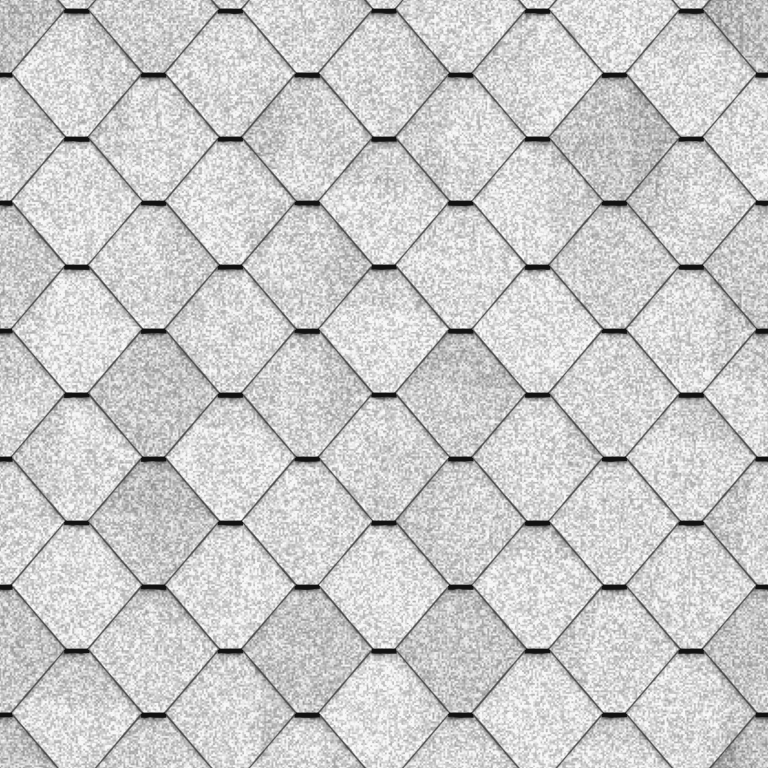
A three.js fragment shader for this texture:

```glsl
// Pale grey granulated roof shingles: staggered flat-topped hexagons with dark drop shadows.
#define REPEATS vec2(5.0, 6.0)
#define ROW_SHIFT 0.43
#define SLANT_NORMAL vec2(0.761, 0.649)
#define SLANT_RADIUS 0.065
#define BAR_HALF_WIDTH 0.0165
#define BAR_HEIGHT 0.0058
#define LINE_HALF_WIDTH 0.0009
#define SOFT 0.0011
#define GRAIN_CELLS 420.0
#define GRAIN_AMOUNT 0.36
#define LINE_COLOR vec3(0.27)
#define BAR_COLOR vec3(0.07)

varying vec2 vUv;

float hash(vec2 p) {
  vec3 a = fract(vec3(p.xyx) * 0.1031);
  a += dot(a, a.yzx + 33.33);
  return fract((a.x + a.y) * a.z);
}

// Value noise that wraps after a whole number of cells.
float noise(vec2 uv, float cells) {
  vec2 p = uv * cells;
  vec2 i = floor(p);
  vec2 f = fract(p);
  f = f * f * (3.0 - 2.0 * f);
  vec2 a = mod(i, cells);
  vec2 b = mod(i + 1.0, cells);
  return mix(mix(hash(a), hash(vec2(b.x, a.y)), f.x),
             mix(hash(vec2(a.x, b.y)), hash(b), f.x), f.y);
}

// Signed distances to the slanted sides (x) and the flat ends (y).
vec2 shingleEdges(vec2 q) {
  return vec2(dot(abs(q), SLANT_NORMAL) - SLANT_RADIUS,
              abs(q.y) - 0.5 / REPEATS.y);
}

void main() {
  vec2 uv = fract(vUv);

  // Nearest shingle among the two interleaved lattices
  vec2 p = uv * REPEATS - vec2(0.5, ROW_SHIFT);
  vec2 cellA = floor(p + 0.5);
  vec2 cellB = floor(p) + 0.5;
  vec2 qA = (p - cellA) / REPEATS;
  vec2 qB = (p - cellB) / REPEATS;
  vec2 edgeA = shingleEdges(qA);
  vec2 edgeB = shingleEdges(qB);
  bool useA = max(edgeA.x, edgeA.y) < max(edgeB.x, edgeB.y);
  vec2 q = useA ? qA : qB;
  vec2 edge = useA ? edgeA : edgeB;
  vec2 id = mod(useA ? cellA : cellB, REPEATS) * 2.0 + 7.0;

  // Tone of each shingle
  float pick = hash(id * 3.7 + 11.0);
  float tone = (useA ? 0.875 : 0.855) - (useA ? 0.06 : 0.10) * pick * pick;

  // Darker granule patch on one side of some shingles
  float turn = hash(id + 41.3);
  vec2 axis = turn < 0.35 ? vec2(1.0, 0.08) : turn < 0.6 ? vec2(-1.0, 0.1) : vec2(0.06, 1.0);
  float wobble = 0.012 * (noise(uv, 40.0) - 0.5);
  float along = dot(q, axis) - mix(0.008, 0.05, hash(id + 73.9)) + wobble;
  float patchTone = smoothstep(-0.004, 0.004, along) * step(0.35, hash(id + 19.1));
  tone -= 0.055 * patchTone * (0.6 + 0.6 * noise(uv, 30.0));

  // Mottling and fine granules
  tone += 0.04 * (noise(uv, 26.0) - 0.5);
  float grain = noise(uv, GRAIN_CELLS) - 0.5;
  float coarse = noise(uv + 0.37, 230.0) - 0.5;
  tone += GRAIN_AMOUNT * grain + 0.09 * coarse;

  // Soft shadow from the course above, deeper on the right
  float upper = smoothstep(-0.002, 0.004, q.y);
  float ragged = 0.7 + 0.9 * noise(uv + 0.61, 190.0);
  float side = mix(0.22, 0.42, smoothstep(-0.01, 0.01, q.x));
  float sideShade = side * exp(min(edge.x, 0.0) / 0.0026);
  float below = max(-edge.y - BAR_HEIGHT, 0.0);
  float barReach = 1.0 - smoothstep(0.011, 0.025, abs(q.x));
  float barShade = 0.5 * barReach * exp(-below / 0.0035);
  tone *= 1.0 - clamp(upper * ragged * max(sideShade, barShade), 0.0, 0.8);
  vec3 color = vec3(clamp(tone, 0.0, 0.97));

  // Slightly uneven cut line along the slanted sides
  float lineWidth = LINE_HALF_WIDTH * (0.7 + 0.6 * noise(uv + 0.23, 70.0));
  float cut = 1.0 - smoothstep(lineWidth - SOFT, lineWidth + SOFT, abs(edge.x));
  color = mix(color, LINE_COLOR, cut * 0.9);

  // Black gap under each flat tip
  float gapDepth = BAR_HEIGHT + 0.0016 * (noise(uv + 0.47, 120.0) - 0.5);
  float gap = 1.0 - smoothstep(-SOFT, SOFT, -edge.y - gapDepth);
  gap *= step(0.0, q.y);
  float lip = (1.0 - smoothstep(0.0, SOFT, -edge.y)) * step(q.y, 0.0);
  float inBar = 1.0 - smoothstep(-SOFT, SOFT, abs(q.x) - BAR_HALF_WIDTH);
  color = mix(color, BAR_COLOR, max(gap, lip) * inBar);

  gl_FragColor = vec4(color, 1.0);
}
```
